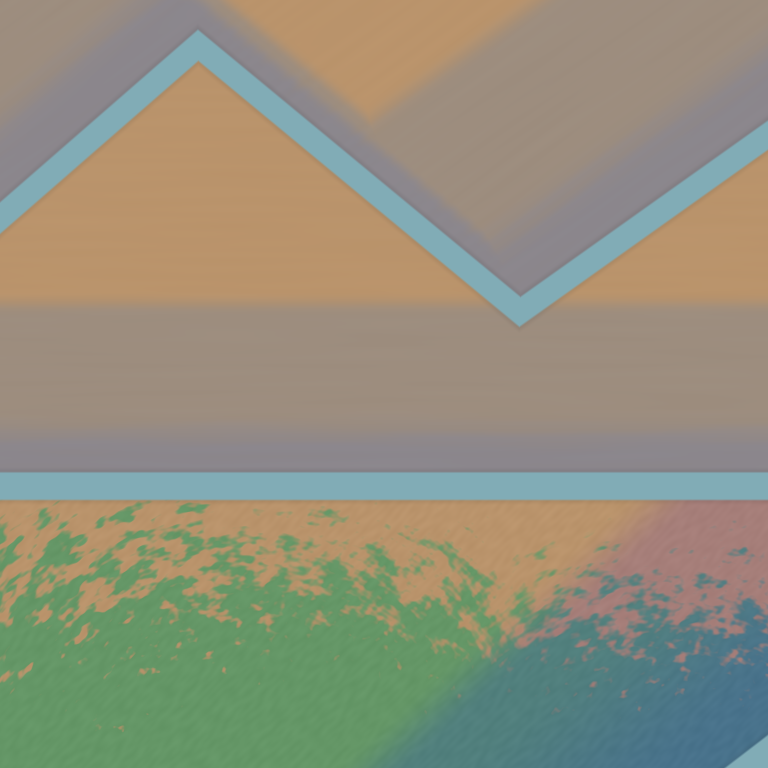
This background is drawn by a three.js fragment shader. Its source:

```glsl
// Ochre field with a pale blue zigzag and a level bar, each casting a banded
// violet-grey shade upward. Below the bar, arcs of streaky gradient noise paint
// green over ochre, cooled to teal and mauve right of a diagonal.
varying vec2 vUv;

const vec3 OCHRE = vec3(0.728, 0.578, 0.420);
const vec3 TAUPE = vec3(0.615, 0.553, 0.495);
const vec3 VIOLET = vec3(0.545, 0.527, 0.550);
const vec3 PALE_BLUE = vec3(0.505, 0.675, 0.715);
const vec3 GREEN = vec3(0.375, 0.590, 0.400);
const vec3 MAUVE = vec3(0.650, 0.495, 0.475);
const vec3 TEAL = vec3(0.300, 0.500, 0.490);
const vec3 DEEP_BLUE = vec3(0.265, 0.445, 0.550);
const float BAR_Y = 0.367;
const float EDGE = 0.0018;

vec2 hashGradient(vec2 cell) {
  float n = fract(sin(dot(cell, vec2(127.1, 311.7))) * 4375.85);
  return vec2(cos(6.2832 * n), sin(6.2832 * n));
}

float gradientNoise(vec2 p) {
  vec2 i = floor(p);
  vec2 f = p - i;
  vec2 w = f * f * f * (f * (f * 6.0 - 15.0) + 10.0);
  float a = dot(hashGradient(i), f);
  float b = dot(hashGradient(i + vec2(1.0, 0.0)), f - vec2(1.0, 0.0));
  float c = dot(hashGradient(i + vec2(0.0, 1.0)), f - vec2(0.0, 1.0));
  float d = dot(hashGradient(i + 1.0), f - 1.0);
  return mix(mix(a, b, w.x), mix(c, d, w.x), w.y);
}

// Signed distance to the line a-b, positive on its left side.
float lineDistance(vec2 p, vec2 a, vec2 b) {
  vec2 dir = normalize(b - a);
  return dot(p - a, vec2(-dir.y, dir.x));
}

float inside(float d) {
  return 1.0 - smoothstep(-EDGE, EDGE, d);
}

// Two-step shade: 1 beside the line, 0.5 further out, 0 past the reach.
float bandedShade(float d, float reach) {
  float t = d / reach;
  return 1.0 - 0.5 * smoothstep(0.12, 0.42, t) - 0.5 * smoothstep(0.83, 1.0, t);
}

vec3 shadeColor(float s) {
  vec3 c = mix(OCHRE, TAUPE, smoothstep(0.0, 0.5, s));
  return mix(c, VIOLET, smoothstep(0.5, 1.0, s));
}

// Streaks that follow circles around a centre, summed over finer layers.
float arcStreaks(vec2 p, vec2 center) {
  vec2 q = p - center;
  vec2 polar = vec2(atan(q.x, q.y), length(q));
  float sum = 0.0;
  float scale = 1.0;
  for (int i = 0; i < 3; i++) {
    sum += gradientNoise(polar * vec2(7.0, 42.0) * scale + 17.0 * scale) / sqrt(scale);
    scale *= 2.1;
  }
  return sum;
}

vec3 paintedGround(vec2 p) {
  float cool = -lineDistance(p, vec2(0.456, 0.0), vec2(0.833, 0.349));
  float shade = smoothstep(-0.015, 0.055, cool);
  vec3 bare = mix(OCHRE, MAUVE, shade);
  vec3 paint = mix(GREEN, mix(TEAL, DEEP_BLUE, smoothstep(0.08, 0.3, cool)), shade);

  float rightSide = smoothstep(0.60, 0.72, p.x);
  float streaks = mix(arcStreaks(p, vec2(0.33, -0.05)), arcStreaks(p, vec2(0.87, -0.10)), rightSide);
  float hatch = gradientNoise(vec2((p.x + p.y) * 36.0, (p.x - p.y) * 100.0));
  float rough = mix(0.23, 0.13, smoothstep(0.12, 0.42, p.x));
  float depth = mix(0.255, 0.195, smoothstep(0.42, 0.72, p.x)) - p.y;
  float cover = smoothstep(-0.05, 0.05, depth + rough * streaks + 0.07 * hatch);
  return mix(bare, paint, cover * 0.95) + 0.025 * hatch;
}

void main() {
  vec2 p = vUv;
  vec2 peak = vec2(0.258, 0.941);
  vec2 valley = vec2(0.677, 0.594);

  // Zigzag as three joined half planes, positive above it
  float rise = lineDistance(p, vec2(0.0, 0.716), peak);
  float fall = lineDistance(p, peak, valley);
  float climb = lineDistance(p, valley, vec2(1.0, 0.824));
  float zigzag = min(max(rise, fall), climb);

  // Shades above the zigzag and above the bar
  float narrow = 1.0 - smoothstep(0.025, 0.088, fall);
  float upper = max(narrow * bandedShade(rise, 0.342), bandedShade(climb, 0.345));
  float lower = bandedShade(p.y - BAR_Y, 0.26);
  float above = 1.0 - inside(zigzag);
  float shade = mix(lower, upper, above);
  float across = mix(p.y, climb, above);
  float grain = gradientNoise(vec2(p.x * 5.0, across * 85.0));
  vec3 color = shadeColor(shade + 0.14 * grain * shade) + 0.008 * grain;

  // Ground below the bar
  color = mix(color, paintedGround(p), inside(p.y - BAR_Y));

  // Thin dark rims, then the pale lines and the corner
  float strip = min(abs(zigzag) - 0.0155, abs(p.y - BAR_Y) - 0.0180);
  float corner = lineDistance(p, vec2(0.944, 0.0), vec2(1.0, 0.043));
  strip = min(strip, corner);
  color *= 1.0 - 0.07 * (1.0 - smoothstep(0.0, 0.008, strip));
  color = mix(color, PALE_BLUE, inside(strip));
  gl_FragColor = vec4(color, 1.0);
}
```
